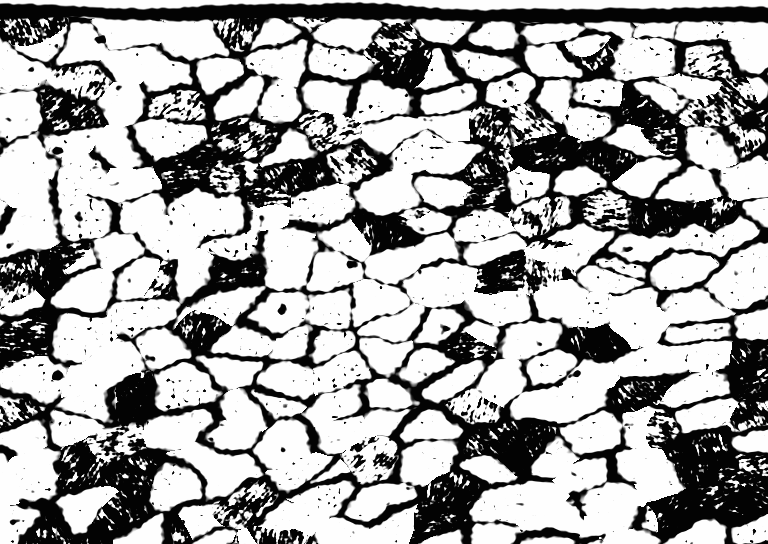
Reproduce this texture procedurally as a WebGL 2 fragment shader.

```glsl
#version 300 es
precision highp float;

#define GRAIN_DENSITY vec2(10.5, 14.5)
#define GRAIN_TILT 0.2
#define DARK_SHARE 0.26
#define MERGED_SHARE 0.28
#define SEAM_WIDTH 0.12
#define ROUNDING 20.0
#define WARP 0.016
#define ROUGHNESS 0.07
#define LAMELLA_SCALE vec2(48.0, 165.0)
#define PIT_SCALE 105.0
#define SOFTNESS 0.0021

uniform vec2 u_resolution;
out vec4 fragColor;

vec2 hash2(vec2 p) {
    vec3 q = fract(p.xyx * vec3(0.1031, 0.1030, 0.0973));
    q += dot(q, q.yzx + 33.33);
    return fract((q.xx + q.yz) * q.zy);
}

float cornerSlope(vec2 corner, vec2 offset) {
    float angle = 6.2832 * hash2(corner + 71.0).x;
    return dot(vec2(cos(angle), sin(angle)), offset);
}

float gradientNoise(vec2 p) {
    vec2 i = floor(p), f = p - i;
    vec2 u = f * f * f * (f * (f * 6.0 - 15.0) + 10.0);
    vec2 e = vec2(0.0, 1.0);
    float low = mix(cornerSlope(i, f), cornerSlope(i + e.yx, f - e.yx), u.x);
    float high = mix(cornerSlope(i + e.xy, f - e.xy), cornerSlope(i + e.yy, f - e.yy), u.x);
    return mix(low, high, u.y);
}

vec2 grainCentre(vec2 cell) {
    return cell + 0.08 + 0.84 * hash2(cell + 17.0);
}

// Rounded distance to the grain seams; each pair of grains has its own seam width.
float grainField(vec2 p, float darkness, out vec2 nearestCell) {
    vec2 base = floor(p);
    float best = 1e5;
    for (int y = -1; y <= 1; y++)
    for (int x = -1; x <= 1; x++) {
        vec2 cell = base + vec2(x, y);
        vec2 d = grainCentre(cell) - p;
        if (dot(d, d) < best) {
            best = dot(d, d);
            nearestCell = cell;
        }
    }
    vec2 centre = grainCentre(nearestCell);
    float total = 0.0;
    for (int y = -2; y <= 2; y++)
    for (int x = -2; x <= 2; x++) {
        if (x == 0 && y == 0) continue;
        vec2 cell = nearestCell + vec2(x, y);
        vec2 other = grainCentre(cell);
        float seam = dot(0.5 * (centre + other) - p, normalize(other - centre));
        float pick = hash2(nearestCell + cell + 5.0).x;
        float merged = MERGED_SHARE - 0.3 * darkness;
        float width = pick < merged ? -0.35 : 0.012 + SEAM_WIDTH * pick * pick * (0.8 + darkness);
        total += exp(-ROUNDING * (seam - width));
    }
    return -log(total) / ROUNDING;
}

// Hatched and mottled filling of a dark grain, from solid to mostly light.
float lamellae(vec2 p, vec2 traits) {
    float angle = 3.1416 * traits.x;
    mat2 turn = mat2(cos(angle), sin(angle), -sin(angle), cos(angle));
    float pattern = 0.65 * gradientNoise(turn * p * LAMELLA_SCALE)
                  + 0.45 * gradientNoise(p * 140.0)
                  + 0.65 * gradientNoise(p * 36.0 + 9.0);
    return smoothstep(-0.12, 0.12, pattern - mix(-0.15, 0.42, traits.y));
}

// Small pits and a few larger inclusions in a light grain.
float pits(vec2 p, float amount) {
    float fine = gradientNoise(p * PIT_SCALE) + 0.25 * gradientNoise(p * 14.0 + 3.0);
    float large = gradientNoise(p * vec2(24.0, 34.0) + 40.0) + 0.15 * gradientNoise(p * 90.0);
    float limit = mix(0.62, 0.42, amount * amount);
    return max(smoothstep(limit - 0.07, limit + 0.07, fine), smoothstep(0.47, 0.55, large));
}

// Dark strip with uneven edges along the top.
float surfaceBand(vec2 p) {
    float wave = gradientNoise(vec2(p.x * 5.0, 2.5));
    float ripple = gradientNoise(vec2(p.x * 70.0, 7.5));
    float top = 0.992 - 0.006 * p.x + 0.012 * wave + 0.003 * ripple;
    float bottom = 0.967 - 0.007 * p.x + 0.007 * gradientNoise(vec2(p.x * 8.0, 4.5)) + 0.003 * ripple;
    return smoothstep(-SOFTNESS, SOFTNESS, min(top - p.y, p.y - bottom));
}

void main() {
    vec2 p = gl_FragCoord.xy / u_resolution.y;

    // Bent, tilted grain space with darker and lighter regions.
    vec2 bend = vec2(gradientNoise(p * 13.0), gradientNoise(p * 13.0 + 50.0))
              + 0.4 * vec2(gradientNoise(p * 34.0 + 20.0), gradientNoise(p * 34.0 + 80.0));
    vec2 q = p + WARP * bend;
    q.y -= GRAIN_TILT * p.x * (1.0 - p.y);
    float darkness = 0.6 * gradientNoise(p * 3.2 + 11.0) + 0.14 * (p.x - 0.7);

    vec2 cell;
    float field = grainField(q * GRAIN_DENSITY + 30.0, darkness, cell);
    field += ROUGHNESS * (gradientNoise(p * 85.0) + 0.7 * gradientNoise(p * 38.0));
    float edge = SOFTNESS * GRAIN_DENSITY.y;
    float inside = smoothstep(-edge, edge, field);

    // Filling of each grain, then the strip on top.
    vec2 traits = hash2(cell + 91.0);
    bool isDark = hash2(cell + 133.0).x < DARK_SHARE + 0.5 * darkness;
    float filling = isDark ? lamellae(p, traits) : 1.0 - pits(p, traits.y);
    float light = inside * filling;
    light = p.y > 0.978 ? 1.0 : light;
    light *= 1.0 - surfaceBand(p);
    fragColor = vec4(vec3(mix(0.01, 0.995, light)), 1.0);
}
```
